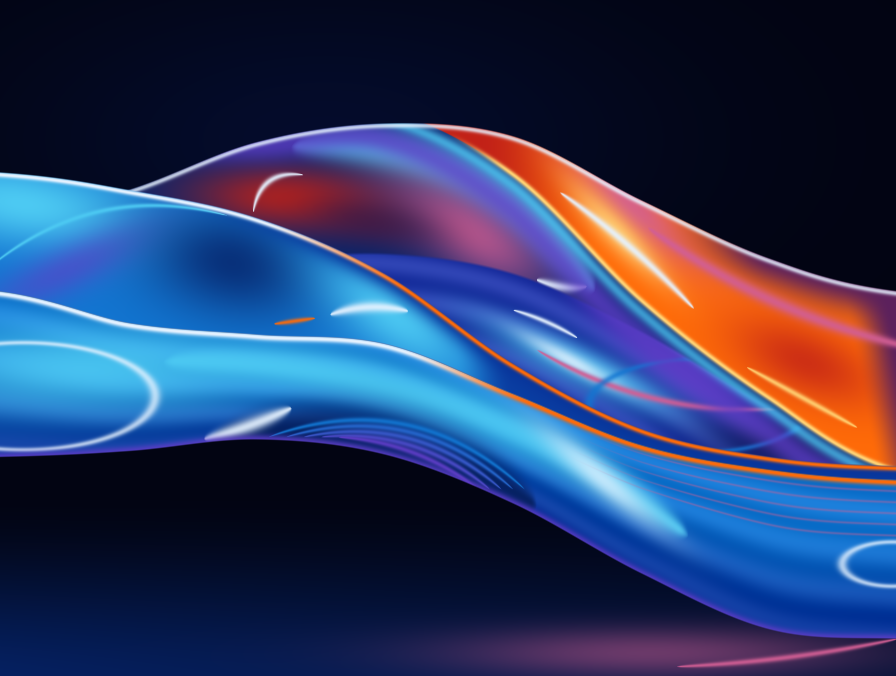
Reproduce this background procedurally as a WebGL 1 fragment shader.

```glsl
precision highp float;
uniform vec2 u_resolution;

const vec2 CANVAS = vec2(7.68, 5.8);
const vec3 NIGHT = vec3(.008, .015, .07);
const vec3 NAVY = vec3(.02, .07, .25);
const vec3 BLUE = vec3(.03, .2, .6);
const vec3 AZURE = vec3(.07, .46, .82);
const vec3 CYAN = vec3(.3, .79, .95);
const vec3 ICE = vec3(.9, .95, 1.);
const vec3 VIOLET = vec3(.37, .24, .78);
const vec3 PLUM = vec3(.36, .13, .36);
const vec3 ROSE = vec3(.82, .37, .58);
const vec3 RED = vec3(.76, .13, .09);
const vec3 ORANGE = vec3(1., .42, .03);
const vec3 GOLD = vec3(1., .82, .45);

// Cubic interpolation weights
vec4 weights(vec4 t) {
  t = abs(t);
  vec4 near = 1. + t * t * (1.5 * t - 2.5);
  vec4 far = 2. + t * (t * (2.5 - .5 * t) - 4.);
  return mix(mix(near, far, step(1., t)), vec4(0.), step(2., t));
}
// Height of a curve through eight even knots
float curve(float x, vec4 a, vec4 b) {
  vec4 t = x / 1.1 - vec4(0., 1., 2., 3.);
  vec4 wa = weights(t), wb = weights(t - 4.);
  return (dot(wa, a) + dot(wb, b)) / dot(wa + wb, vec4(1.));
}
// Signed distance, positive above the curve
float above(vec2 p, vec4 a, vec4 b) {
  float y = curve(p.x, a, b);
  float slope = (curve(p.x + .01, a, b) - y) / .01;
  return (p.y - y) * inversesqrt(1. + slope * slope);
}
float inside(float d, float soft) { return smoothstep(-soft, soft, d); }
float line(float d, float width) { return exp(-d * d / (width * width)); }

// Soft ellipse: center in xy, radii in zw
void glow(inout vec3 c, vec2 p, vec3 color, float alpha, vec4 shape, float angle) {
  vec2 d = p - shape.xy, axis = vec2(cos(angle), sin(angle));
  d = vec2(dot(d, axis), d.y * axis.x - d.x * axis.y) / shape.zw;
  c = mix(c, color, alpha * exp(-dot(d, d)));
}
// Tapered bent stroke from xy to zw
void stroke(inout vec3 c, vec2 p, vec3 color, vec4 ends, float bend, float width) {
  vec2 ab = ends.zw - ends.xy, d = p - ends.xy;
  float t = dot(d, ab) / dot(ab, ab);
  float arch = max(4. * t * (1. - t), 0.), taper = sqrt(arch);
  float side = (ab.x * d.y - ab.y * d.x) / length(ab) - bend * arch;
  c = mix(c, color, .9 * line(side, width * taper + .001) * smoothstep(0., .3, taper));
}
void ring(inout vec3 c, vec2 p, vec3 color, vec4 shape) {
  float d = length((p - shape.xy) / shape.zw) - 1.;
  c = mix(c, color, .75 * line(d * shape.w, .02));
}

vec3 background(vec2 p) {
  vec3 c = mix(NIGHT, BLUE * .65, smoothstep(1.6, -.2, p.y) * (1. - .07 * p.x));
  glow(c, p, NAVY, .55, vec4(2.8, 4.6, 2.8, 1.3), 0.);
  glow(c, p, ROSE, .5, vec4(5.6, .2, 1.8, .22), 0.);
  stroke(c, p, ROSE, vec4(5.8, .08, 7.7, .32), -.04, .025);
  return c;
}

vec3 bubble(vec2 p) {
  vec3 c = BLUE * .7;
  stroke(c, p, CYAN, vec4(2.5, 4.55, 5.1, 3.3), .4, .2);
  glow(c, p, RED, .9, vec4(2.5, 4.1, .85, .27), -.05);
  glow(c, p, ROSE, .85, vec4(4.05, 3.8, .75, .33), -.55);
  glow(c, p, PLUM * .7, .7, vec4(3.2, 3.9, .6, .2), -.2);
  stroke(c, p, ICE, vec4(2.17, 3.98, 2.6, 4.3), .13, .025);
  stroke(c, p, ICE, vec4(4.6, 3.4, 5.03, 3.34), -.03, .04);
  return c;
}

vec3 indigoFolds(vec2 p, float d) {
  vec3 c = mix(BLUE, VIOLET, .3) + .05 * sin(d * 22. + p.x);
  glow(c, p, VIOLET, .8, vec4(5.9, 2.75, .8, .3), -.7);
  glow(c, p, CYAN, .85, vec4(5., 2.65, .9, .17), -.43);
  glow(c, p, ICE, .8, vec4(4.9, 2.7, .45, .07), -.5);
  glow(c, p, NAVY, .85, vec4(6.8, 1.95, .7, .26), -.2);
  stroke(c, p, ICE, vec4(4.4, 3.14, 4.95, 2.9), .02, .02);
  stroke(c, p, ROSE, vec4(4.6, 2.8, 6.75, 2.3), -.18, .03);
  ring(c, p, AZURE, vec4(6., 2.32, .95, .4));
  return c;
}

vec3 warmFold(vec2 p, float d) {
  vec3 c = mix(RED, ORANGE, smoothstep(4.1, 5.2, p.x));
  glow(c, p, ROSE, .9, vec4(5.4, 4.05, .75, .2), -.75);
  glow(c, p, GOLD, .9, vec4(5.3, 3.8, .55, .13), -.8);
  glow(c, p, RED, .8, vec4(6.9, 2.7, .65, .3), -.4);
  c = mix(c, PLUM, smoothstep(7.2, 7.6, p.x + .2 * d));
  c = mix(c, PLUM, line(d, .22) * smoothstep(5.6, 6.6, p.x));
  stroke(c, p, ROSE, vec4(5.55, 3.85, 7.9, 2.8), -.14, .06);
  stroke(c, p, GOLD, vec4(6.4, 2.65, 7.35, 2.13), 0., .025);
  stroke(c, p, ICE, vec4(4.8, 4.15, 5.95, 3.15), .04, .035);
  return c;
}

vec3 leftFold(vec2 p, float d) {
  vec3 c = AZURE;
  glow(c, p, CYAN, 1., vec4(.2, 4.05, 1.1, .35), -.15);
  glow(c, p, VIOLET, .6, vec4(.6, 3.5, .8, .2), .45);
  glow(c, p, BLUE * .7, .85, vec4(2., 3.55, .75, .45), -.2);
  glow(c, p, CYAN, .95, vec4(3.4, 3.1, .75, .33), -.6);
  c = mix(c, BLUE, .85 * smoothstep(3.9, 4.4, p.x));
  c = mix(c, BLUE, line(d, .12) * smoothstep(1.5, 3., p.x));
  stroke(c, p, CYAN, vec4(-.1, 3.5, 1.95, 3.95), .27, .02);
  stroke(c, p, ORANGE, vec4(2.35, 3.02, 2.7, 3.07), 0., .02);
  stroke(c, p, ICE, vec4(2.83, 3.1, 3.5, 3.13), .05, .045);
  return c;
}

vec3 lowerRibbon(vec2 p, float v) {
  vec3 c = mix(BLUE, AZURE, smoothstep(0., .7, v)) + .04 * sin(v * 24. + p.x);
  glow(c, p, CYAN, .9, vec4(.8, 2.65, 1.7, .4), 0.);
  stroke(c, p, CYAN, vec4(1.4, 2.7, 5.9, 1.2), .42, .2);
  glow(c, p, ICE, .75, vec4(5.15, 1.7, .65, .12), -.7);
  // Dark pocket, swirls and fine lines
  stroke(c, p, BLUE * .6, vec4(1.8, 2.02, 4.6, 1.45), .3, .24);
  for (int i = 0; i < 5; i++) {
    float k = float(i);
    vec4 ends = vec4(2.3 + .15 * k, 2.05, 4.5 - .1 * k, 1.6);
    stroke(c, p, mix(AZURE, VIOLET, k / 4.), ends, .34 - .06 * k, .025);
    c = mix(c, ROSE, .4 * line(v - .93 + .07 * k, .008) * smoothstep(4.8, 6., p.x));
  }
  stroke(c, p, ICE, vec4(1.75, 2.03, 2.5, 2.3), -.02, .06);
  ring(c, p, ICE, vec4(.2, 2.4, 1.13, .46));
  ring(c, p, ICE, vec4(7.65, .96, .43, .19));
  return c;
}

void main() {
  vec2 p = gl_FragCoord.xy / u_resolution * CANVAS;
  float s = CANVAS.x / u_resolution.x;
  // Contours
  float left = above(p, vec4(4.32, 4.17, 3.93, 3.45), vec4(2.68, 2.12, 1.88, 1.8));
  float mid = above(p, vec4(3.3, 3.03, 2.93, 2.85), vec4(2.42, 1.98, 1.77, 1.68));
  float base = above(p, vec4(1.88, 1.93, 2.03, 1.9), vec4(1.48, .88, .4, .32));
  float top = above(p, vec4(3.9, 4.17, 4.58, 4.74), vec4(4.63, 4.08, 3.58, 3.3));
  float fold = above(p, vec4(4.8, 4.8, 4.8, 4.85), vec4(4.3, 3.22, 2.38, 1.76));
  float sill = above(p, vec4(3.3, 3.4, 3.55, 3.62), vec4(3.45, 2.95, 2.3, 1.7));

  // Back sheet
  vec3 c = mix(indigoFolds(p, sill), bubble(p), inside(sill, s * 2.));
  c = mix(c, VIOLET, .75 * line(fold + .25, .14));
  c = mix(c, CYAN, .7 * line(fold + .08, .05));
  c = mix(c, warmFold(p, top), inside(fold, s));
  c = mix(c, GOLD, line(fold, .022) * smoothstep(3.8, 4.4, p.x));
  c = mix(c, ICE, .8 * line(top + .02, .022));
  c = mix(background(p), c, inside(-top, s) * inside(mid, s));
  // Front folds and rims
  vec3 rim = mix(ICE, ORANGE, smoothstep(2.2, 3.6, p.x));
  vec3 front = mix(leftFold(p, left), rim, line(left + .02, .022));
  c = mix(c, front, inside(-left, s) * inside(mid, s));
  front = mix(lowerRibbon(p, base / (base - mid)), VIOLET, .8 * line(base, .04));
  rim = mix(ICE, ORANGE, smoothstep(3.4, 4.6, p.x));
  front = mix(front, rim, line(mid + .02, .027));
  c = mix(c, front, inside(-mid, s) * inside(base, s));
  gl_FragColor = vec4(clamp(c, 0., 1.), 1.);
}
```
